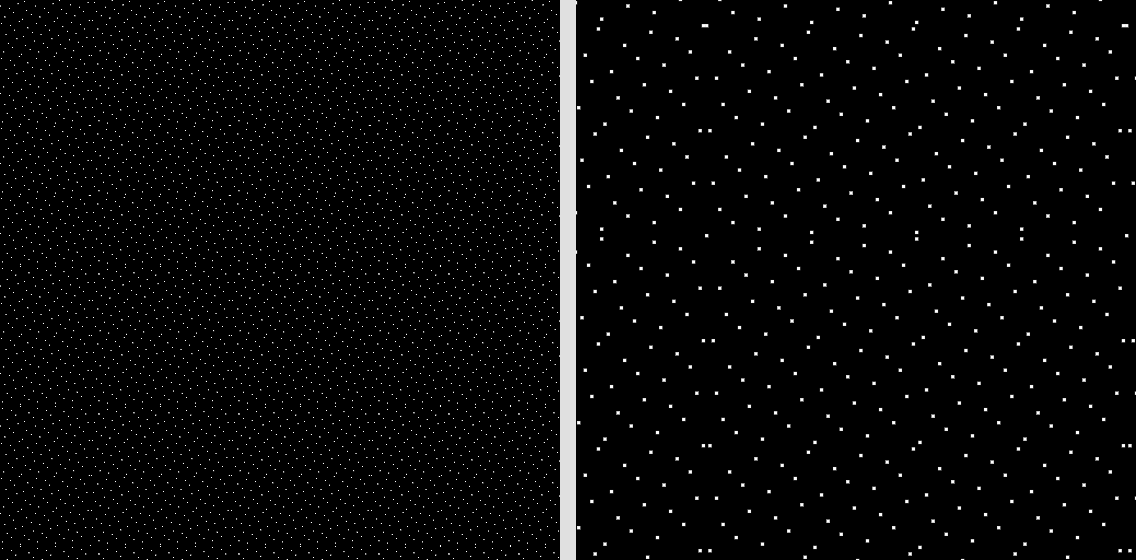
Left: the whole. Right: its middle third, enlarged.
Give the GLSL for this texture, as a three.js fragment shader.

```glsl
// Fine white specks on black, spread evenly by a Hammersley point set:
// each cell of a 64 x 64 grid holds one speck, offset by the bit-reversed
// row and column numbers, then shifted and snapped to a fine square raster.
varying vec2 vUv;

const float CELLS = 64.0;        // cells across the canvas
const float RASTER = 512.0;      // raster squares across the canvas
const float CELL_SIZE = RASTER / CELLS;
const vec2 SHIFT = vec2(338.4375, 269.4375); // pattern origin, in raster squares
const float HALF_SPECK = 0.5;    // half a speck's width, in raster squares
const float EDGE = 0.2;          // softness of the speck's edge

const vec3 BACKGROUND = vec3(0.0);
const vec3 SPECK_COLOR = vec3(1.0);

// Mirrors the six bits of a whole number about the binary point: 0 to 1
float reverseBits(float n) {
  float result = 0.0;
  float weight = 0.5;
  for (int bit = 0; bit < 6; bit++) {
    result += weight * mod(n, 2.0);
    n = floor(n / 2.0);
    weight *= 0.5;
  }
  return result;
}

// Centre of the speck that belongs to a cell, in raster squares
vec2 speckCentre(vec2 cell) {
  vec2 index = mod(cell, CELLS);
  vec2 offset = vec2(reverseBits(index.y), reverseBits(index.x));
  return floor((cell + offset) * CELL_SIZE + SHIFT) + 0.5;
}

// Signed distance to a square
float squareDistance(vec2 p, float halfSize) {
  vec2 d = abs(p) - halfSize;
  return length(max(d, 0.0)) + min(max(d.x, d.y), 0.0);
}

// Coverage by the nearest specks, including those in neighbouring cells
float speckCoverage(vec2 p) {
  vec2 home = floor((p - SHIFT) / CELL_SIZE);
  float nearest = CELL_SIZE;
  for (int y = -1; y <= 1; y++) {
    for (int x = -1; x <= 1; x++) {
      vec2 centre = speckCentre(home + vec2(float(x), float(y)));
      nearest = min(nearest, squareDistance(p - centre, HALF_SPECK));
    }
  }
  return 1.0 - smoothstep(-EDGE, EDGE, nearest);
}

void main() {
  float coverage = speckCoverage(vUv * RASTER);
  gl_FragColor = vec4(mix(BACKGROUND, SPECK_COLOR, coverage), 1.0);
}
```
